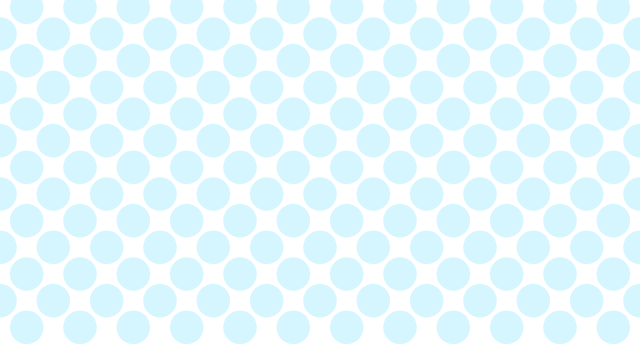
A Shadertoy shader for this pattern:

```glsl
// Staggered pale blue polka dots on white, twelve across the canvas.
// Two square lattices of discs, offset by half a cell, are joined by distance;
// rows start above the lower edge, which leaves a plain strip there.

const float DOTS_ACROSS = 12.0;
const float DOT_RADIUS = 0.3145;    // in cells
const float FIRST_ROW = 0.6125;     // height of the lowest row of centres, in cells
const vec3 PAPER = vec3(1.0);
const vec3 DOT_BLUE = vec3(0.837, 0.961, 1.0);

// Signed distance to unit-spaced discs, repeating only upward from the start centre.
float dotLattice(vec2 p, vec2 start, float radius) {
    vec2 cell = round(p - start);
    cell.y = max(cell.y, 0.0);
    return length(p - start - cell) - radius;
}

// Antialiased coverage of a shape over one pixel.
float coverage(float dist, float pixel) {
    return clamp(0.5 - dist / pixel, 0.0, 1.0);
}

void mainImage(out vec4 fragColor, in vec2 fragCoord) {
    float pixel = DOTS_ACROSS / iResolution.x;
    vec2 p = fragCoord * pixel;

    // Even rows sit mid-cell, odd rows on the cell borders
    vec2 evenStart = vec2(0.5, FIRST_ROW);
    vec2 oddStart = evenStart + 0.5;
    float dist = min(dotLattice(p, evenStart, DOT_RADIUS),
                     dotLattice(p, oddStart, DOT_RADIUS));

    fragColor = vec4(mix(PAPER, DOT_BLUE, coverage(dist, pixel)), 1.0);
}
```
